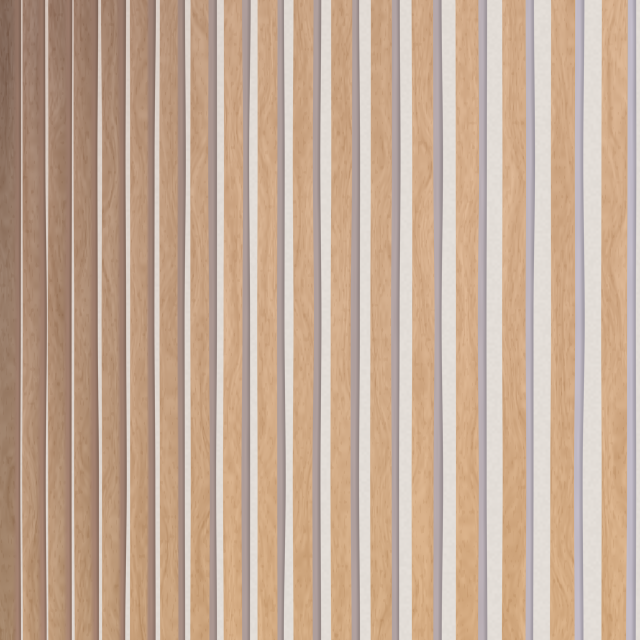
Give the GLSL for this texture, as a WebGL 2 fragment shader.

```glsl
#version 300 es
precision highp float;
// Upright oak slats over a pale wall: each repeat is a white strip, a wood face
// and a shaded side. Cubic spacing widens the repeats from left to right, while
// noise bends the edges and draws the grain; light fades to the upper left.

uniform vec2 u_resolution;
out vec4 outColor;

const int SLAT_COUNT = 19;
const float EDGE_BLUR = 0.0011;

const vec3 OAK = vec3(0.825, 0.672, 0.535);
const vec3 HONEY = vec3(0.835, 0.670, 0.490);
const vec3 UMBER = vec3(0.625, 0.500, 0.430);
const vec3 PLASTER = vec3(0.890, 0.868, 0.845);
const vec3 DIM_PLASTER = vec3(0.830, 0.760, 0.720);
const vec3 BROWN_SHADE = vec3(0.570, 0.450, 0.390);
const vec3 GREY_SHADE = vec3(0.655, 0.595, 0.585);
const vec3 LILAC_SHADE = vec3(0.725, 0.700, 0.745);
const vec3 AMBER = vec3(0.840, 0.650, 0.360);

float hash(vec2 p) {
  vec3 q = fract(vec3(p.xyx) * 0.1031);
  q += dot(q, q.yzx + 33.33);
  return fract((q.x + q.y) * q.z);
}

float noise(vec2 p) {
  vec2 i = floor(p), f = fract(p);
  f = f * f * (3.0 - 2.0 * f);
  float low = mix(hash(i), hash(i + vec2(1, 0)), f.x);
  float high = mix(hash(i + vec2(0, 1)), hash(i + vec2(1, 1)), f.x);
  return mix(low, high, f.y);
}

float edge(float at, float x, float blur) {
  return smoothstep(at - blur, at + blur, x);
}

// Left edge of the wood, width of the wood and width of the strip before it.
float woodLeft(float k) {
  return -0.00345 + k * (0.03807 + k * (0.000503 + k * 0.0000307));
}
float woodWidth(float k) { return 0.0267 + 0.000044 * k * k; }
float stripWidth(float k) { return 0.0018 + k * (0.0006 + k * 0.000055); }

// Slow sideways bend of one edge along its height.
float bend(float k, float y, float amount) {
  return amount * (noise(vec2(k * 7.3, y * 4.0 + k)) - 0.5);
}

float stripLeft(float k, float y) {
  return woodLeft(k) - stripWidth(k) + bend(k + 40.0, y, 0.0035);
}

// Amount of dimming, strongest at the upper left.
float dimming(vec2 p) {
  float side = 1.0 - smoothstep(-0.08, 0.48, p.x);
  float top = smoothstep(0.65, 1.05, p.y);
  return clamp(side * mix(0.30, 1.0, p.y) + 0.22 * top * (1.0 - p.x), 0.0, 1.0);
}

// Long bands, broken fibres and fine dark pores.
float grain(vec2 p, float k) {
  vec2 q = p + vec2(k * 3.7, k * 1.9);
  float warp = 0.03 * noise(q * vec2(35.0, 9.0));
  float bands = noise(vec2((q.x + warp) * 110.0, q.y * 3.5));
  float rings = abs(fract((q.x + warp * 1.6) * 24.0 + q.y * 0.7) - 0.5);
  float vein = (1.0 - smoothstep(0.0, 0.10, rings)) * noise(q * vec2(20.0, 6.0));
  float fibres = noise(vec2((q.x + warp) * 330.0, q.y * 75.0));
  float pores = smoothstep(0.66, 0.95, noise(q * vec2(390.0, 130.0)));
  return 0.055 * (bands - 0.5) + 0.055 * (fibres - 0.5) - 0.045 * vein - 0.035 * pores;
}

vec3 woodColor(vec2 p, float k, float across) {
  vec3 base = mix(OAK, HONEY, 0.55 * (1.0 - smoothstep(0.0, 0.6, p.y)));
  base = mix(base, UMBER, dimming(p));
  float tone = 0.035 * (hash(vec2(k, 5.0)) - 0.5);
  float turn = 0.10 * across * (1.0 - smoothstep(0.05, 0.4, p.x));
  return base * (1.0 + tone - turn) + grain(p, k) * vec3(0.85, 1.0, 1.1);
}

vec3 shadeColor(vec2 p, float across) {
  vec3 base = mix(BROWN_SHADE, GREY_SHADE, smoothstep(0.14, 0.42, p.x));
  base = mix(base, LILAC_SHADE, smoothstep(0.5, 0.95, p.x));
  base *= 1.0 + 0.12 * (1.0 - p.y) * (1.0 - smoothstep(0.0, 0.4, p.x));
  float crease = smoothstep(0.45, 0.95, across);
  return base * (1.05 - 0.17 * crease + 0.03 * (noise(p * vec2(300.0, 20.0)) - 0.5));
}

// One repeat: strip, wood face, amber rim, then the shaded side.
vec3 slatColor(vec2 p, float k, float blur) {
  float left = woodLeft(k) + bend(k, p.y, 0.0022);
  float right = left + woodWidth(k) + bend(k + 80.0, p.y, 0.0025);
  float sideEnd = stripLeft(k + 1.0, p.y);
  float across = clamp((p.x - left) / (right - left), 0.0, 1.0);
  float sideAcross = clamp((p.x - right) / max(sideEnd - right, 0.002), 0.0, 1.0);
  vec3 strip = mix(PLASTER, DIM_PLASTER, 0.8 * dimming(p));
  strip += 0.022 * (noise(p * 240.0) - 0.5);
  vec3 color = mix(strip, woodColor(p, k, across), edge(left, p.x, blur));
  float rim = 1.0 - smoothstep(0.0, 0.002, abs(p.x - right));
  color = mix(color, AMBER, 0.5 * rim * smoothstep(0.6, 0.9, p.x) * p.y);
  float softness = blur + 0.004 * (1.0 - smoothstep(0.1, 0.35, p.x));
  return mix(color, shadeColor(p, sideAcross), edge(right, p.x, softness));
}

void main() {
  vec2 p = gl_FragCoord.xy / u_resolution;
  float blur = max(EDGE_BLUR, 0.7 / u_resolution.x);
  vec3 color = BROWN_SHADE;
  // Each slat covers the one to its left.
  for (int i = 0; i < SLAT_COUNT; i++) {
    float k = float(i);
    float start = stripLeft(k, p.y);
    if (p.x < start - blur || p.x > start + 0.13) continue;
    color = mix(color, slatColor(p, k, blur), edge(start, p.x, blur));
  }
  // The outermost slat falls into shadow.
  color *= 1.0 - 0.14 * (1.0 - smoothstep(0.0, 0.04, p.x));
  outColor = vec4(color, 1.0);
}
```
